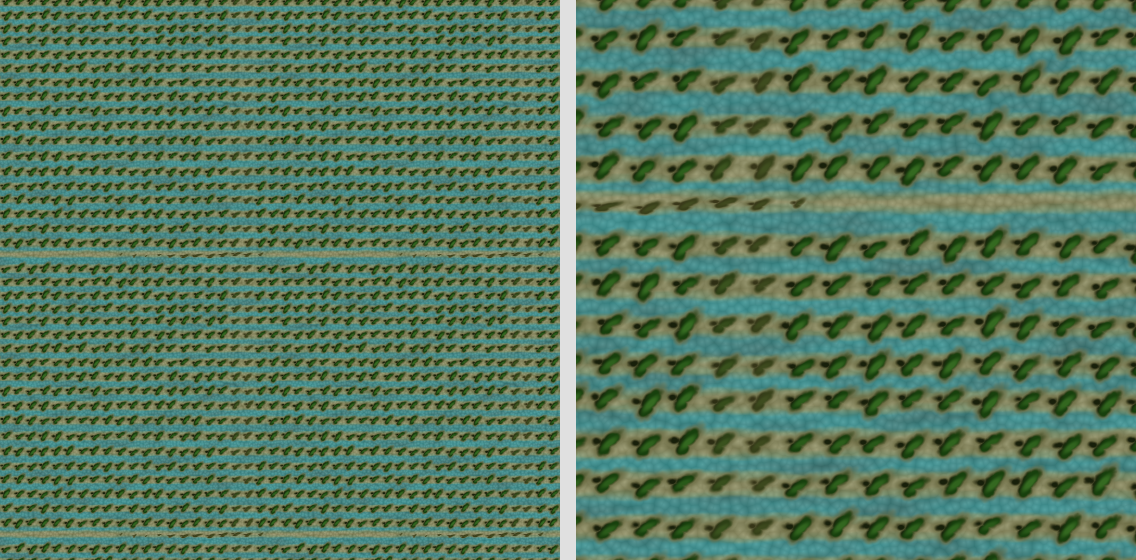
Left: the whole. Right: its middle third, enlarged.
This texture is drawn by a WebGL 1 fragment shader. Its source:

```glsl
precision highp float;
// Rows of small tilted leafy plants on sandy strips between teal bands.
// One field of 22 by 20 plants repeats twice each way; row spacing drifts,
// one row is stunted, and wrapped cellular noise and sines weather the ground.
uniform vec2 u_resolution;

const float TAU = 6.2831853;
const float FIELDS = 2.0;
const vec2 PLANTS = vec2(22.0, 20.0);
const float STUNTED_ROW = 1.0;
const float WORN_COLUMN = 0.87;

const vec3 TEAL = vec3(0.27, 0.57, 0.57);
const vec3 DEEP_TEAL = vec3(0.28, 0.48, 0.47);
const vec3 SAGE = vec3(0.48, 0.57, 0.44);
const vec3 SAND = vec3(0.56, 0.56, 0.41);
const vec3 OLIVE = vec3(0.41, 0.41, 0.25);
const vec3 SHADOW = vec3(0.09, 0.12, 0.04);
const vec3 LEAF = vec3(0.09, 0.25, 0.05);
const vec3 BRIGHT_LEAF = vec3(0.21, 0.42, 0.13);
const vec3 DRY_LEAF = vec3(0.27, 0.25, 0.12);

float hash(vec2 p) {
  return fract(sin(dot(p, vec2(12.99, 78.23))) * 4375.85);
}

// Distance to the nearest scattered point, wrapping after "period" cells
float cellular(vec2 p, vec2 period) {
  vec2 cell = floor(p);
  float nearest = 2.0;
  for (int j = -1; j <= 1; j++) {
    for (int i = -1; i <= 1; i++) {
      vec2 id = cell + vec2(float(i), float(j));
      vec2 key = mod(id, period);
      vec2 point = id + vec2(hash(key), hash(key + 37.3));
      nearest = min(nearest, length(p - point));
    }
  }
  return nearest;
}

// Smooth blotches from sines of whole frequencies
float blotches(vec2 t) {
  vec2 a = TAU * t;
  return (sin(a.x * 2.0 + 2.0 * sin(a.y * 3.0)) + sin(a.y * 7.0 + 1.5 * sin(a.x * 3.0))
        + sin(a.x * 5.0 - a.y * 11.0 + sin(a.x * 4.0))) / 3.0;
}

float rowCentre(float row) {
  float key = mod(row, PLANTS.y);
  float drift = 0.24 * cos(TAU * (key - 3.5) / PLANTS.y);
  return row + 0.91 - drift + 0.1 * (hash(vec2(key, 5.0)) - 0.5);
}

float ellipse(vec2 p, vec2 radii) {
  return (length(p / radii) - 1.0) * radii.y;
}

vec2 rotate(vec2 p, float angle) {
  float c = cos(angle), s = sin(angle);
  return vec2(c * p.x + s * p.y, c * p.y - s * p.x);
}

vec3 drawPlant(vec3 ground, vec2 p, float seed, float wear, float grain, float blur) {
  vec2 q = rotate(p, 0.62 + 0.4 * (seed - 0.5));
  float blade = ellipse(q - vec2(0.08, 0.01), vec2(0.3, 0.115 + 0.03 * seed));
  float base = ellipse(q + vec2(0.15, 0.06), vec2(0.17, 0.13));
  float spur = ellipse(p - vec2(-0.24, 0.03), vec2(0.11, 0.07));
  float d = min(min(blade, base), spur) + 0.05 * (grain - 0.45);
  vec3 leaf = mix(LEAF, SHADOW, smoothstep(0.0, 0.28, q.y * 1.5 - q.x * 0.6));
  float vein = ellipse(q - vec2(0.03, -0.04), vec2(0.22, 0.08));
  leaf = mix(leaf, BRIGHT_LEAF, smoothstep(0.04, -0.05, vein) * (0.55 + 0.45 * seed));
  leaf = mix(leaf, DRY_LEAF, max(wear, 0.45 * smoothstep(-0.05, 0.01, d)));
  ground = mix(ground, OLIVE, 0.75 * smoothstep(0.12, 0.0, d));
  return mix(ground, leaf, smoothstep(blur, -blur, d));
}

vec3 drawGround(vec2 t, float grain) {
  // Sandy strip around the nearest row, teal in between
  float y = t.y * PLANTS.y, first = floor(y - 0.41), strip = 1.0;
  for (int j = -1; j <= 1; j++) {
    float row = first + float(j);
    float thin = 1.0 - step(0.5, abs(mod(row, PLANTS.y) - STUNTED_ROW));
    float width = 0.08 * (hash(vec2(mod(row, PLANTS.y), 9.0)) - 0.5) - 0.08 * thin;
    strip = min(strip, abs(y - rowCentre(row) - 0.08 * thin) - width);
  }
  float blotch = blotches(t);
  vec2 streakCells = vec2(16.0, 80.0);
  float streak = cellular(t * streakCells, streakCells) - 0.45;
  strip += 0.03 * blotch + 0.12 * streak;
  vec3 water = mix(TEAL, DEEP_TEAL, clamp(0.35 + 0.5 * blotch + 0.7 * streak, 0.0, 1.0));
  vec3 soil = mix(SAND, SAGE, smoothstep(0.06, 0.24, strip + 0.06 * blotch));
  soil = mix(soil, OLIVE, clamp(0.15 + 0.6 * streak, 0.0, 0.5));
  return mix(soil, water, smoothstep(0.19, 0.37, strip)) + 0.13 * (0.45 - grain);
}

void main() {
  vec2 t = fract(gl_FragCoord.xy / u_resolution * FIELDS);
  vec2 grainCells = vec2(100.0);
  float grain = cellular(t * grainCells, grainCells);
  vec3 color = drawGround(t, grain);
  float blur = max(0.04, 0.8 * FIELDS * PLANTS.y / u_resolution.y);

  // Plants of the neighbouring rows and columns
  vec2 g = t * PLANTS;
  vec2 first = floor(g - vec2(0.0, 0.41));
  for (int j = -1; j <= 1; j++) {
    for (int i = -1; i <= 1; i++) {
      vec2 id = first + vec2(float(i), float(j));
      vec2 key = mod(id, PLANTS);
      float seed = hash(key), u = (key.x + 0.5) / PLANTS.x;
      vec2 jitter = 0.16 * (vec2(hash(key + 11.0), hash(key + 23.0)) - 0.5);
      vec2 p = g - vec2(id.x + 0.5, rowCentre(id.y)) - jitter;
      p.x *= PLANTS.y / PLANTS.x;
      float wear = 0.7 * smoothstep(0.06, 0.01, abs(u - WORN_COLUMN));
      float size = (0.92 + 0.2 * seed) * (1.0 - 0.25 * wear);
      if (abs(key.y - STUNTED_ROW) < 0.5) {
        float dense = smoothstep(0.5, 0.68, u) * smoothstep(0.96, 0.86, u);
        size = mix(0.45 * seed * smoothstep(0.2, 0.4, u), 0.95, dense);
        p.y *= 1.0 + dense;
        wear = 0.75;
      }
      if (size > 0.1) color = drawPlant(color, p / size, seed, wear, grain, blur / size);
    }
  }
  gl_FragColor = vec4(clamp(color, 0.0, 1.0), 1.0);
}
```
